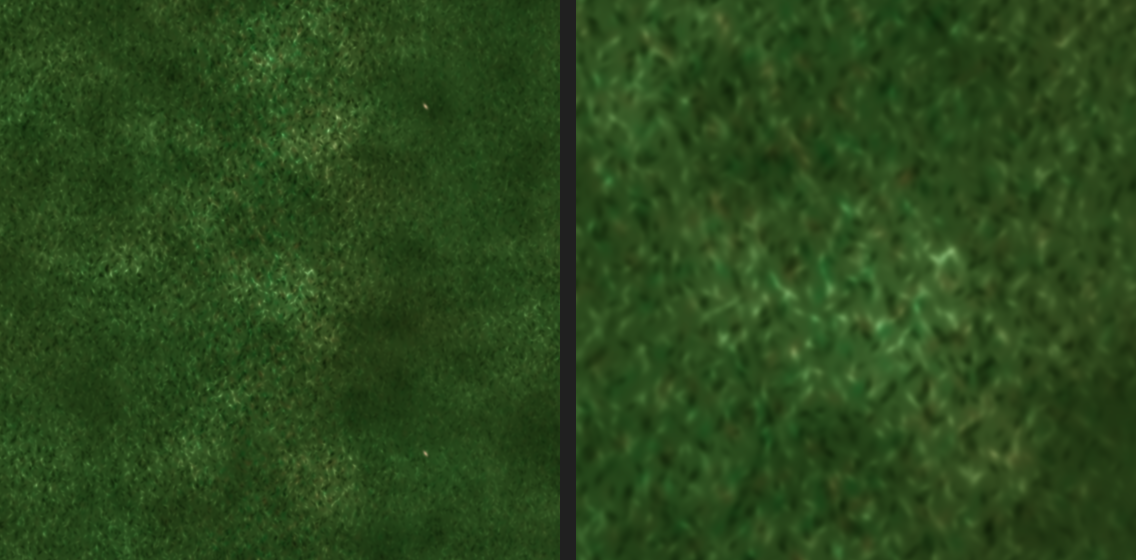
Left: the whole. Right: its middle third, enlarged.
Reproduce this texture procedurally as a Shadertoy shader.

```glsl
// Mown lawn seen from above: soft short blades over pale, lush and dark patches.

vec3 hash3(vec2 cell, float seed) {
    vec3 h = fract(vec3(cell.xyx + seed * 17.3) * vec3(0.1031, 0.1030, 0.0973));
    h += dot(h, h.yxz + 33.33);
    return fract((h.xxy + h.yzz) * h.zyx);
}

// Cellular noise: each cell drops one soft, tilted stroke, lighter or darker.
// tightness narrows the stroke across and along; tilt is its largest lean.
float strokes(vec2 p, vec2 tightness, float tilt, float seed) {
    vec2 home = floor(p);
    float sum = 0.0;
    for (int y = -1; y <= 1; y++) {
        for (int x = -1; x <= 1; x++) {
            vec2 cell = home + vec2(x, y);
            vec3 rnd = hash3(cell + 50.0, seed);
            float angle = tilt * (2.0 * fract(rnd.z * 57.0) - 1.0);
            vec2 d = p - cell - rnd.xy;
            d = mat2(cos(angle), -sin(angle), sin(angle), cos(angle)) * d;
            sum += (2.0 * rnd.z - 1.0) * exp(-dot(d * d, tightness));
        }
    }
    return sum;
}

float blobs(vec2 p, float seed) {
    return strokes(p, vec2(4.0), 0.0, seed);
}

void mainImage(out vec4 fragColor, in vec2 fragCoord) {
    vec2 uv = fragCoord / iResolution.y;

    // Broad patches and smaller clumps, a little wider than tall
    vec2 warped = uv + 0.02 * vec2(blobs(uv * 14.0, 1.0), blobs(uv * 14.0, 2.0));
    float patches = blobs(warped * vec2(6.0, 8.5), 3.0);
    float clumps = blobs(warped * vec2(17.0, 22.0), 4.0);

    // Worn pale strip running up the lawn, broken into spots
    float strip = exp(-pow((warped.x - 0.59) / 0.075, 2.0));
    strip *= clamp(0.65 + 1.3 * blobs(warped * vec2(8.0, 9.0), 5.0), 0.0, 1.3);

    // Two sizes of blades, crisper where the grass is lighter
    float blades = 2.0 * strokes(uv * 88.0, vec2(13.0, 4.0), 0.8, 6.0)
                 + 1.7 * strokes(uv * 128.0, vec2(11.0, 4.0), 1.2, 7.0);
    blades *= clamp(0.95 + 0.5 * patches + 0.3 * strip - 0.25 * smoothstep(0.6, 0.8, uv.x), 0.5, 1.4);

    float light = 1.35 * patches + 1.0 * clumps + blades + 1.0 * strip - 0.15;
    vec3 color = vec3(0.157, 0.277, 0.104) * exp(vec3(0.20, 0.155, 0.24) * light);

    // Dry, brownish blades beside the strip and cool green ones elsewhere
    float dryArea = exp(-pow((warped.x - 0.47) / 0.12, 2.0));
    float dryness = 0.35 * blobs(uv * vec2(7.0, 9.0), 8.0) + 0.45 * strip
                  + (0.35 + 0.7 * dryArea) * strokes(uv * 75.0, vec2(9.0, 4.0), 1.0, 9.0);
    color *= 1.0 + dryness * vec3(0.26, -0.02, 0.03);

    // Small pale crumb, recurring up the lawn
    vec2 crumb = vec2(uv.x - 0.76, mod(uv.y - 0.19 + 0.31, 0.62) - 0.31);
    crumb.y += 0.6 * crumb.x;
    color = mix(color, vec3(0.74, 0.66, 0.50), 0.9 * exp(-dot(crumb, crumb) / 0.000016));

    fragColor = vec4(clamp(color, 0.0, 1.0), 1.0);
}
```
